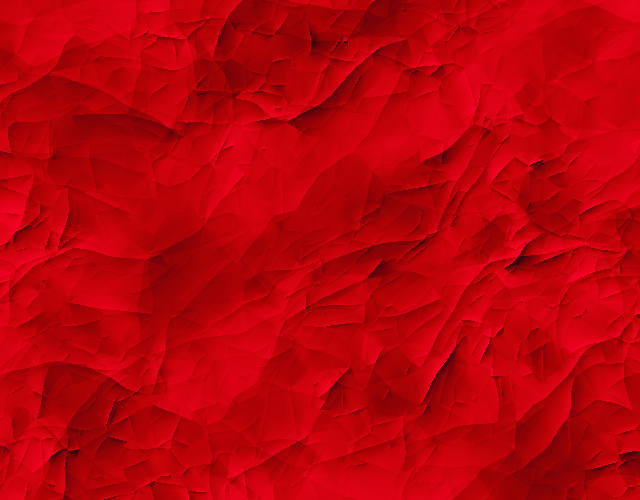
This texture is drawn by a WebGL 2 fragment shader. Its source:

```glsl
#version 300 es
precision highp float;
// Crumpled red paper: layers of cellular facets, each with its own tilt,
// joined by soft or sharp folds and tapered creases lit from the upper left.
// Layered sines bend the facets and gather the fine creases into patches.

#define LAYERS 4
#define BASE_SCALE 4.7      // facets per canvas height in the largest layer
#define SCALE_STEP 1.75     // growth of facet count per layer
#define LAYER_FADE 0.84     // loss of strength per layer
#define STRETCH 1.3         // facet length over width
#define SLANT 0.32          // main fold direction in radians
#define WARP 0.17           // bending of the folds
#define FOLD_DEPTH 1.5      // broad shading beside folds
#define CREASE_DEPTH 6.5    // narrow shading in creases
#define BASE_RED 0.75
#define CONTRAST 0.107
#define LIGHT_DIR vec2(-0.55, 0.83)

uniform vec2 u_resolution;
out vec4 fragColor;

vec2 hash2(vec2 p) {
    vec3 q = fract(p.xyx * vec3(0.1031, 0.1030, 0.0973));
    q += dot(q, q.yzx + 33.33);
    return fract((q.xx + q.yz) * q.zy);
}

mat2 rotation(float a) {
    float c = cos(a), s = sin(a);
    return mat2(c, -s, s, c);
}

// Bend the plane with sines of rising frequency.
vec2 bend(vec2 p) {
    float freq = 6.3;
    for (int i = 0; i < 5; i++) {
        vec2 q = rotation(1.3 * float(i) + 0.4) * p;
        p += WARP / freq * sin(freq * q.yx + vec2(1.7, 4.1) * float(i + 1));
        freq *= 1.87;
    }
    return p;
}

// Smooth 0..1 field marking the more wrinkled patches.
float wrinkling(vec2 p) {
    float s = sin(5.3 * p.x + 3.1 * p.y + 1.0) + sin(7.9 * p.y - 4.3 * p.x + 2.6)
            + 0.8 * sin(11.7 * p.x + 6.9 * p.y + 4.0) + 0.7 * sin(17.1 * p.y - 9.7 * p.x);
    return smoothstep(-1.9, 1.6, s);
}

// Brightness of one tilted, slightly curved facet.
float facetTone(vec2 id, vec2 toCentre) {
    float tilt = hash2(id + 31.7).x * 2.0 - 1.0;
    vec2 curve = hash2(id + 57.3) - 0.5;
    return 0.7 * tilt - 2.2 * dot(curve, toCentre);
}

// Shading of one layer; sharp (0..1) sets how crisp its folds and creases are.
float crumple(vec2 p, vec2 light, float sharp, float pixel) {
    // Nearest facet centre
    vec2 cell = floor(p), nearId = cell, toNear = vec2(0.0);
    float best = 9.0;
    for (int y = -1; y <= 1; y++)
    for (int x = -1; x <= 1; x++) {
        vec2 id = cell + vec2(x, y);
        vec2 d = id + hash2(id) - p;
        if (dot(d, d) < best) { best = dot(d, d); nearId = id; toNear = d; }
    }
    // Nearest border and the facet behind it
    vec2 otherId = nearId, toOther = toNear + vec2(1.0, 0.0);
    float edge = 9.0;
    for (int y = -2; y <= 2; y++)
    for (int x = -2; x <= 2; x++) {
        if (x == 0 && y == 0) continue;
        vec2 id = nearId + vec2(x, y);
        vec2 d = id + hash2(id) - p;
        vec2 gap = d - toNear;
        float e = dot(0.5 * (toNear + d), gap) / max(length(gap), 0.001);
        if (e < edge) { edge = e; otherId = id; toOther = d; }
    }
    vec2 normal = normalize(toOther - toNear);
    vec2 kind = hash2(nearId + otherId + 11.9);

    // Blend the two facets across a border of varied softness
    float tone = facetTone(nearId, toNear);
    float middle = 0.5 * (tone + facetTone(otherId, toOther));
    float softness = max(mix(0.06, 0.45, max(kind.x, 0.6 - sharp)), 1.5 * pixel);
    float t = clamp(edge / softness, 0.0, 1.0);
    tone = mix(middle, tone, t * (2.0 - t));

    // Ridge or valley: one flank catches light, the other loses it
    float flank = dot(normal, light) * (kind.y > 0.3 ? -1.0 : 1.0);
    float fold = FOLD_DEPTH * kind.y * exp(-edge / 0.15);
    float along = abs(dot(0.5 * (toNear + toOther), vec2(-normal.y, normal.x)));
    float taper = smoothstep(0.6, 0.05, along);
    float width = max(0.09 * taper, 0.7 * pixel);
    float crease = CREASE_DEPTH * pow(kind.y, 3.0) * taper * sharp * exp(-edge / width);
    crease *= flank < 0.0 ? 1.0 : 0.4;
    return tone + flank * (fold + crease);
}

// Deep to bright red, with a little blue in the highlights.
vec3 paperColour(float red) {
    float high = max(red - 0.65, 0.0), low = max(0.58 - red, 0.0);
    return vec3(red, 0.008, 0.02 + 1.35 * high * high + 0.1 * low);
}

void main() {
    vec2 uv = gl_FragCoord.xy / u_resolution.y;
    vec2 p = bend(uv);
    float wrinkled = wrinkling(uv);
    // Broad light and shade over the sheet
    float shade = 0.2 - 0.35 * uv.x + 0.6 * (wrinkling(0.8 * uv.yx + 3.7) - 0.5);
    float scale = BASE_SCALE, strength = 1.0;
    for (int i = 0; i < LAYERS; i++) {
        float layer = float(i);
        mat2 turn = rotation(SLANT + 0.7 * sin(2.4 * layer));
        vec2 squeeze = vec2(1.0 / STRETCH, 1.0);
        vec2 q = squeeze * (turn * p) * scale + 17.3 * (layer + 1.0);
        float patchy = i < 2 ? 1.0 : mix(0.55, 1.15, wrinkled);
        float sharp = wrinkled * (i == 0 ? 0.3 : 1.0);
        shade += strength * patchy * crumple(q, turn * LIGHT_DIR, sharp, scale / u_resolution.y);
        scale *= SCALE_STEP;
        strength *= LAYER_FADE;
    }
    shade = shade > 0.0 ? shade / (1.0 + 0.15 * shade) : shade;
    float red = clamp(BASE_RED + CONTRAST * shade, 0.2, 0.95);
    fragColor = vec4(paperColour(red), 1.0);
}
```
